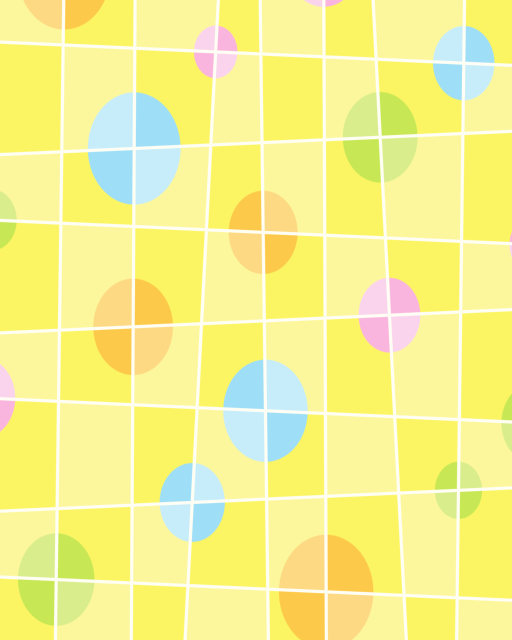
Reproduce this pattern procedurally as a WebGL 1 fragment shader.

```glsl
precision highp float;
// Leaning yellow checkerboard with white lines and two-tone pastel eggs on its crossings.
uniform vec2 u_resolution;

// Lengths are in canvas heights; y runs downwards from the top edge.
const vec2 CENTER = vec2(0.401, 0.5);
const vec2 FIRST_LINE = vec2(0.0931, 0.0840);
const vec2 SPACING = vec2(0.1055, 0.1393);
const float COLUMN_DRIFT = 0.0117;
const float STRONG_LEAN = 0.052;
const float WEAK_LEAN = 0.013;
const float ROW_SLOPE = 0.0455;
const float LINE_HALF_WIDTH = 0.0025;

const float SMALL_EGG = 0.047;
const float LARGE_EGG = 0.061;
const float EGG_VARIATION = 0.013;
const float EGG_STRETCH = 1.21;

const vec3 BRIGHT_YELLOW = vec3(0.99, 0.96, 0.39);
const vec3 PALE_YELLOW = vec3(0.99, 0.97, 0.61);
const vec3 LINE_WHITE = vec3(1.0, 0.995, 0.96);
const vec3 PINK = vec3(0.98, 0.71, 0.87);
const vec3 PALE_PINK = vec3(0.98, 0.83, 0.93);
const vec3 BLUE = vec3(0.62, 0.87, 0.97);
const vec3 PALE_BLUE = vec3(0.78, 0.93, 0.98);
const vec3 GREEN = vec3(0.78, 0.91, 0.33);
const vec3 PALE_GREEN = vec3(0.85, 0.93, 0.55);
const vec3 ORANGE = vec3(0.99, 0.79, 0.29);
const vec3 PALE_ORANGE = vec3(0.99, 0.85, 0.51);

// Coverage of a shape from its signed distance, one pixel soft.
float cover(float distance) {
  float soft = 0.75 / u_resolution.y;
  return 1.0 - smoothstep(-soft, soft, distance);
}

// Every third column leans strongly, outwards from the middle.
float columnX(float column, float y) {
  float lean = -WEAK_LEAN * cos(1.1 * column);
  if (mod(column + 0.5, 3.0) > 2.0) lean = STRONG_LEAN * sign(column - 3.5);
  float middle = FIRST_LINE.x + SPACING.x * column + COLUMN_DRIFT * sin(0.95 * column);
  return middle + lean * (y - CENTER.y);
}

// Rows tilt alternately down and up.
float rowY(float row, float x) {
  float tilt = ROW_SLOPE * (1.0 - 2.0 * mod(row, 2.0));
  return FIRST_LINE.y + SPACING.y * row + tilt * (x - CENTER.x);
}

vec2 crossing(float column, float row) {
  float y = rowY(row, columnX(column, CENTER.y));
  float x = columnX(column, y);
  return vec2(x, rowY(row, x));
}

vec3 eggColor(float kind, float bright) {
  if (kind < 0.5) return mix(PALE_PINK, PINK, bright);
  if (kind < 1.5) return mix(PALE_BLUE, BLUE, bright);
  if (kind < 2.5) return mix(PALE_GREEN, GREEN, bright);
  return mix(PALE_ORANGE, ORANGE, bright);
}

void main() {
  vec2 p = gl_FragCoord.xy / u_resolution.y;
  p.y = 1.0 - p.y;

  // Lines, and the checker parity that flips across each of them.
  float lineDistance = 1.0;
  float parity = 1.0;
  for (int i = 0; i < 7; i++) {
    float dx = p.x - columnX(float(i), p.y);
    float dy = p.y - rowY(float(i), p.x);
    lineDistance = min(lineDistance, min(abs(dx), abs(dy)));
    parity *= (dx < 0.0 ? -1.0 : 1.0) * (dy < 0.0 ? -1.0 : 1.0);
  }
  float bright = parity < 0.0 ? 1.0 : 0.0;
  vec3 color = mix(PALE_YELLOW, BRIGHT_YELLOW, bright);

  // Eggs sit on every fourth crossing, shifted from row to row.
  for (int r = -1; r < 8; r++) {
    float row = float(r);
    float start = mod(floor(2.25 * row - 1.1) + 1.0, 4.0) - 1.0;
    for (int k = 0; k < 3; k++) {
      float order = float(k);
      float kind = mod(row + order, 4.0);
      float radius = mix(SMALL_EGG, LARGE_EGG, mod(kind, 2.0));
      radius -= EGG_VARIATION * cos(2.65 * row);
      vec2 q = p - crossing(start + 4.0 * order, row);
      q.y /= EGG_STRETCH;
      color = mix(color, eggColor(kind, bright), cover(length(q) - radius));
    }
  }

  color = mix(color, LINE_WHITE, cover(lineDistance - LINE_HALF_WIDTH));
  gl_FragColor = vec4(color, 1.0);
}
```
